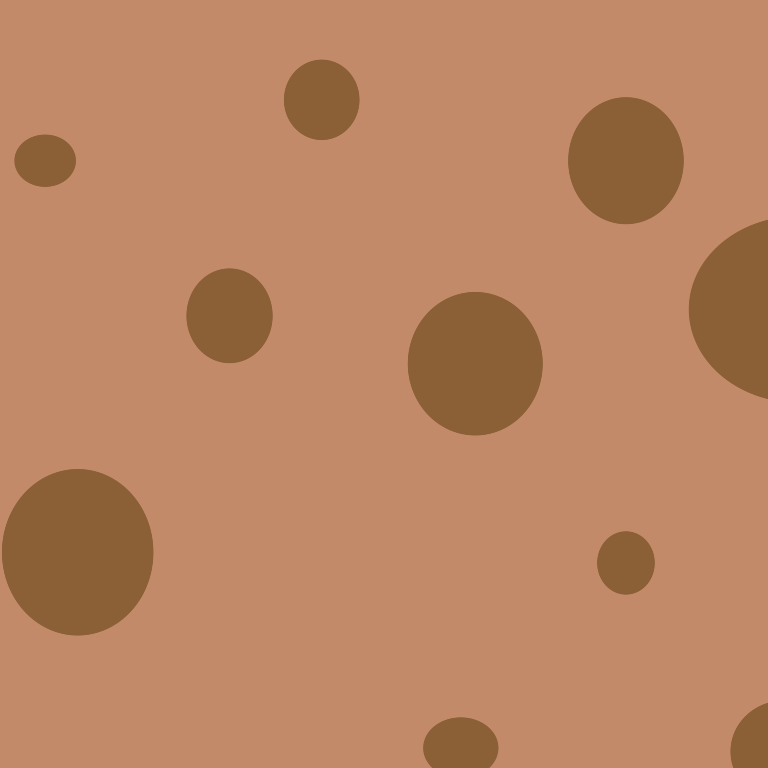
Give the GLSL for this pattern, as a Shadertoy shader.

```glsl
// Sparse brown oval spots of mixed sizes on a flat clay ground.

#define GROUND_COLOR vec3(0.765, 0.541, 0.416)
#define SPOT_COLOR   vec3(0.547, 0.377, 0.217)
#define SPACING      vec2(0.34, 0.27)   // distance between columns and rows
#define ORIGIN       vec2(0.09, 0.02)   // place of the first spot
#define ROW_SHIFT    0.22               // sideways shift of every other row
#define JITTER       vec2(0.05, 0.04)
#define MIN_RADIUS   0.037
#define RADIUS_RANGE 0.095
#define BASE_ASPECT  0.91               // width over height of most spots
#define EXTRA_WIDTH  0.32               // added aspect of the widest spots

const int COLUMNS = 3;
const int ROWS = 4;

// Approximate signed distance to an axis-aligned ellipse
float ellipseDistance(vec2 p, vec2 radii) {
    return (length(p / radii) - 1.0) * min(radii.x, radii.y);
}

// Staggered rows, loosened by sines of the spot index
vec2 spotCenter(float column, float row, float index) {
    vec2 center = ORIGIN + SPACING * vec2(column, row);
    center.x += ROW_SHIFT * (1.0 - mod(row, 2.0));
    vec2 wobble = vec2(-cos(2.244 * (index - 1.0)), cos(2.95 * (index - 10.0)));
    return center + JITTER * wobble;
}

// Half width and half height; few spots are large, few are wide
vec2 spotRadii(float rank, float index) {
    float radius = MIN_RADIUS + RADIUS_RANGE * pow((rank - 2.0) / 10.0, 1.6);
    float wide = max(cos(6.2832 * (index - 1.0) / 7.5), 0.0);
    float stretch = sqrt(BASE_ASPECT + EXTRA_WIDTH * wide * wide);
    return radius * vec2(stretch, 1.0 / stretch);
}

void mainImage(out vec4 fragColor, in vec2 fragCoord) {
    vec2 uv = fragCoord / iResolution.y;
    float pixel = 1.0 / iResolution.y;

    // Nearest spot edge
    float dist = 1.0;
    for (int row = 0; row < ROWS; row++) {
        for (int column = 0; column < COLUMNS; column++) {
            float index = float(row * COLUMNS + column);
            // Shuffled size order; the two lowest ranks leave gaps
            int rank = (3 * int(index) + 1) % 13;
            if (rank < 2) continue;
            vec2 center = spotCenter(float(column), float(row), index);
            vec2 radii = spotRadii(float(rank), index);
            dist = min(dist, ellipseDistance(uv - center, radii));
        }
    }

    // Crisp, smoothed edge
    float spot = 1.0 - smoothstep(-0.5 * pixel, 0.5 * pixel, dist);
    fragColor = vec4(mix(GROUND_COLOR, SPOT_COLOR, spot), 1.0);
}
```
